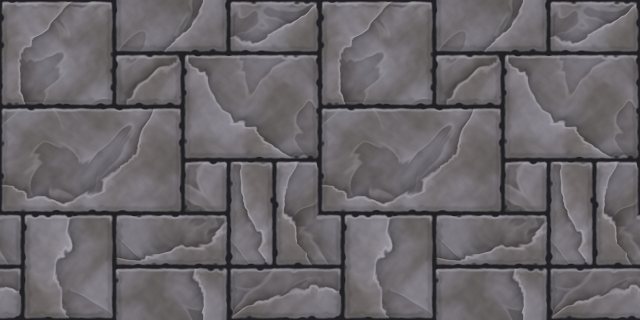
Reproduce this texture procedurally as a Shadertoy shader.

```glsl
// Painted grey castle paving: interlocking cut slabs with chipped rims and fractured faces.

const vec2 REPEATS = vec2(2.0, 1.0);
const vec2 GRID = vec2(14.0, 6.0);
const int BOXES = 13;
const int STONES = 12;

// Lower left corner and size of each slab in grid cells; the last two join into an L.
const vec2 CORNER[BOXES] = vec2[BOXES](
    vec2(0, 4), vec2(5, 5), vec2(10, 0), vec2(10, 5), vec2(5, 4), vec2(8, 3), vec2(0, 2),
    vec2(8, 2), vec2(10, 1), vec2(1, 0), vec2(5, 1), vec2(12, 1), vec2(12, 1));
const vec2 SIZE[BOXES] = vec2[BOXES](
    vec2(5, 2), vec2(5, 2), vec2(5, 1), vec2(4, 1), vec2(3, 1), vec2(6, 2), vec2(8, 2),
    vec2(2, 1), vec2(2, 2), vec2(4, 2), vec2(5, 1), vec2(2, 2), vec2(3, 1));

// Main fracture of each slab: centre (fraction of slab), angle, bend.
const vec4 FRACTURE[STONES] = vec4[STONES](
    vec4(.22, .50, -1.94, 2.0), vec4(.76, .50, 1.30, 2.0), vec4(.45, .45, .30, -1.0),
    vec4(.50, .40, .35, 1.5), vec4(.55, .45, .70, 0.0), vec4(.34, .40, -.75, 1.0),
    vec4(.45, .15, .30, 2.1), vec4(.50, -2.0, .00, 0.0), vec4(.55, .50, 1.87, 0.5),
    vec4(.42, .45, -1.60, 1.0), vec4(.65, .35, .35, 1.0), vec4(.30, .50, -1.45, 2.0));

const vec3 GROOVE = vec3(.125, .12, .14);
const vec3 WARM_STONE = vec3(.385, .365, .365);
const vec3 COOL_STONE = vec3(.475, .46, .49);
const vec3 HIGHLIGHT = vec3(.68, .67, .70);

vec2 hash2(vec2 p) {
    vec3 q = fract(p.xyx * vec3(.1031, .1030, .0973));
    q += dot(q, q.yzx + 33.33);
    return fract((q.xx + q.yz) * q.zy);
}

// Layered, warped sines, about -1 to 1.
float waves(vec2 p, float seed) {
    float sum = 0.0, amp = 0.5;
    p += vec2(seed * 3.7, seed * 1.9);
    for (int i = 0; i < 4; i++) {
        p += 0.6 * sin(p.yx * 1.3 + seed);
        sum += amp * sin(p.x) * cos(p.y * 0.8) * 1.5;
        p = mat2(1.4, 1.1, -1.1, 1.4) * p + 2.1;
        amp *= 0.5;
    }
    return sum;
}

// Cellular noise: distance to the nearest scattered point.
float cells(vec2 p) {
    vec2 cell = floor(p);
    float nearest = 2.0;
    for (int y = -1; y <= 1; y++)
    for (int x = -1; x <= 1; x++) {
        vec2 c = cell + vec2(x, y);
        nearest = min(nearest, length(c + hash2(c + 40.0) - p));
    }
    return nearest;
}

// Depth inside a rounded box whose corner is at the origin.
float boxDepth(vec2 p, vec2 size, float radius) {
    vec2 q = abs(p - 0.5 * size) - 0.5 * size + radius;
    return radius - length(max(q, 0.0)) - min(max(q.x, q.y), 0.0);
}

float line(float d, float width) {
    return exp(-d * d / (width * width));
}

// Signed distance to a jagged bent fracture; positive on the sunken side.
float fractureDistance(vec2 p, vec2 size, vec4 f, float seed) {
    vec2 along = vec2(cos(f.z), sin(f.z));
    vec2 r = p - f.xy * size;
    float s = dot(r, along);
    float d = dot(r, vec2(-along.y, along.x)) - f.w * s * s;
    return d + 0.022 * waves(p * 24.0, seed) + 0.012 * (cells(p * 22.0 + seed) - 0.5);
}

// Lit ledge above the fracture and soft shadow below it.
vec3 carve(vec3 color, float d, float strength) {
    float shadow = smoothstep(0.0, 0.006, d) * exp(-max(d, 0.0) * 45.0);
    float ledge = smoothstep(0.004, -0.004, d) * exp(min(d, 0.0) * 16.0);
    color *= 1.0 - 0.48 * strength * shadow;
    color *= 1.0 + 0.20 * strength * ledge;
    return mix(color, HIGHLIGHT, 0.65 * strength * line(d + 0.002, 0.0045));
}

void mainImage(out vec4 fragColor, in vec2 fragCoord) {
    vec2 p = fract(fragCoord / iResolution.xy * REPEATS);

    // Find the slab that holds this point.
    float depth = -1.0;
    int id = 0;
    vec2 local = vec2(0.0), size = vec2(1.0);
    for (int i = 0; i < BOXES; i++) {
        vec2 l = fract(p - CORNER[i] / GRID + 0.05) - 0.05;
        vec2 s = SIZE[i] / GRID;
        float d = boxDepth(l, s, 0.014);
        if (d > depth) { depth = d; id = min(i, STONES - 1); local = l; size = s; }
    }
    float seed = float(id) * 1.73 + 0.6;

    // Chipped, uneven outline.
    float chip = smoothstep(0.32, 0.05, cells(local * 20.0 + seed * 5.0));
    depth -= 0.006 * chip + 0.0015 * waves(local * 70.0, seed);

    // Mottled face with fine grain.
    float mottle = waves(local * 17.0, seed);
    vec3 color = mix(WARM_STONE, COOL_STONE, smoothstep(-0.8, 0.8, mottle));
    color += 0.016 * waves(local * 95.0, seed + 2.0);
    color *= 0.96 + 0.08 * hash2(vec2(seed, 7.0)).x;

    // One main fracture and fainter secondary ones.
    float wear = 0.75 + 0.25 * waves(local * 30.0, seed + 5.0);
    float minor = (waves(local * 13.0, seed + 9.0) - 0.25) / 16.0;
    float major = fractureDistance(local, size, FRACTURE[id], seed);
    color = carve(color, minor, 0.38 * wear * smoothstep(-0.01, 0.03, major));
    color = carve(color, major, wear);

    // Lit rim, strongest along the top, then the dark joint.
    float top = smoothstep(0.035, 0.012, size.y - local.y);
    float rim = line(depth - 0.011, 0.004) * (0.22 + 0.4 * top) * wear;
    color *= 1.0 - 0.25 * (1.0 - top) * smoothstep(0.028, 0.006, depth);
    color = mix(color, HIGHLIGHT, rim);
    color = mix(GROOVE, color, smoothstep(0.002, 0.009, depth));
    fragColor = vec4(color, 1.0);
}
```
